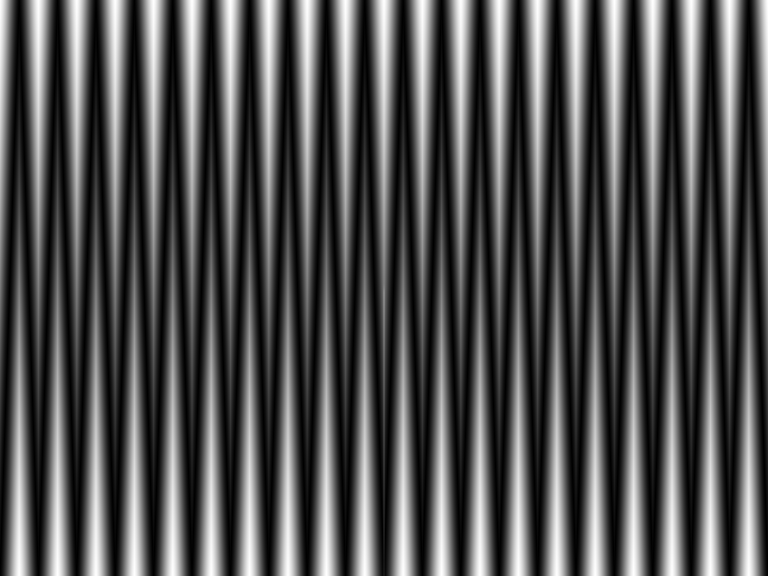
Reproduce this pattern procedurally as a Shadertoy shader.

```glsl
// Twenty soft light spikes hang from the top and interlock with spikes from below.
// A triangle wave across is compared with a linear ramp down the canvas; the
// absolute difference gives the glow, and its zeros give the dark zigzag.

// Triangle wave of period 1: one at whole numbers, zero halfway between.
float triangleWave(float x) {
    return abs(2.0 * fract(x) - 1.0);
}

// Partial S-curve that deepens the darks and lifts the lights.
float softContrast(float value) {
    return mix(value, smoothstep(0.0, 1.0, value), 0.6);
}

void mainImage(out vec4 fragColor, in vec2 fragCoord) {
    vec2 uv = fragCoord / iResolution.xy;

    // Interlocking spikes: 20 across, one row down
    float wave = triangleWave(uv.x * 20.0);
    float ramp = 1.0 - uv.y;
    float light = softContrast(abs(wave - ramp));

    // Faint hairline seam from the centre to the bottom edge
    float seam = 1.0 - smoothstep(0.0, 0.002, abs(uv.x - 0.5));
    seam *= 1.0 - smoothstep(0.49, 0.51, uv.y);
    light = min(light + 0.1 * seam, 1.0);

    fragColor = vec4(vec3(light), 1.0);
}
```
